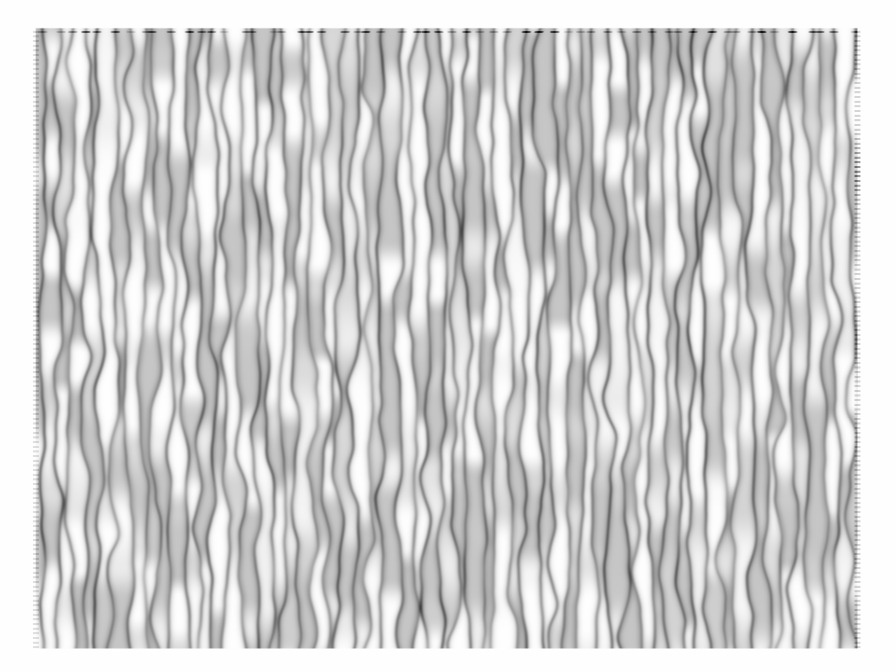
Write a WebGL 1 fragment shader that draws this pattern.

```glsl
precision highp float;
// Fifty-eight gently wavering upright grey threads on a white-bordered panel.
// Each thread follows its own smooth noise; the gaps between neighbours
// fade from white to grey along their height, forming slender lenses.
uniform vec2 u_resolution;

float hash(vec2 p) {
  return fract(sin(dot(p, vec2(127.1, 311.7))) * 43758.5453);
}

// Smooth one-dimensional noise, independent for each row of seeds
float noise(float t, float seed) {
  float i = floor(t);
  float f = fract(t);
  f = f * f * (3.0 - 2.0 * f);
  return mix(hash(vec2(i, seed)), hash(vec2(i + 1.0, seed)), f);
}

// Horizontal position of a thread, in thread spacings
float threadX(float k, float y) {
  float phase = 10.0 * hash(vec2(k, 3.7));
  float jitter = 0.2 * (hash(vec2(k, 8.3)) - 0.5);
  float sway = 0.85 * (noise(y * 15.0 + phase, k) - 0.5);
  float ripple = 0.2 * (noise(y * 32.0 + phase, k + 71.0) - 0.5);
  return k + 0.5 + jitter + sway + ripple;
}

// Grey of the gap to the right of a thread
float gapTone(float k, float y) {
  float phase = 10.0 * hash(vec2(k, 5.1));
  return 0.22 * smoothstep(0.25, 0.8, noise(y * 13.0 + phase, k + 140.0));
}

float threadInk(float x, float y) {
  float cell = floor(x);
  float ink = 0.0;
  for (int j = -2; j <= 2; j++) {
    float k = cell + float(j);
    float left = threadX(k, y);
    float right = threadX(k + 1.0, y);
    float d = x - left;

    // Dark core with a soft halo
    float depth = 0.15 + 0.14 * hash(vec2(k, 12.9));
    depth *= 0.65 + 0.7 * noise(y * 16.0, k + 210.0);
    ink += depth * exp(-d * d / 0.02);
    ink += 0.13 * exp(-d * d / 0.09);

    // Grey filling between this thread and the next
    float inside = smoothstep(-0.2, 0.28, d) * smoothstep(-0.2, 0.28, right - x);
    ink += gapTone(k, y) * inside;
  }
  return ink;
}

// Short dashes sitting on the threads near the top edge
float dashInk(float x, float y) {
  float cell = floor(x);
  float ink = 0.0;
  for (int j = -1; j <= 1; j++) {
    float k = cell + float(j);
    float d = abs(x - threadX(k, y));
    float strength = 0.1 + 0.4 * hash(vec2(k, 17.3));
    ink = max(ink, strength * (1.0 - smoothstep(0.2, 0.4, d)));
  }
  return ink;
}

void main() {
  vec2 uv = gl_FragCoord.xy / u_resolution;
  vec2 panelSize = vec2(0.917, 0.923);
  vec2 p = (uv - vec2(0.040, 0.035)) / panelSize;
  vec2 aa = 1.0 / (u_resolution * panelSize);

  // Panel with crisp top and bottom edges
  vec2 edge = min(p, 1.0 - p);
  vec2 cover = smoothstep(-aa, aa, edge);
  float panel = cover.x * cover.y;
  float x = p.x * 58.0;
  float ink = threadInk(x, p.y);

  // Dashed row just below the top
  float row = 1.0 - smoothstep(0.0008, 0.0008 + aa.y, abs(p.y - 0.994));
  ink += row * dashInk(x, p.y);
  ink *= panel;

  // Fine ticks along both sides
  float tick = smoothstep(-0.2, 0.6, sin(p.y * 133.0 * 6.28318));
  float side = 1.0 - smoothstep(0.003, 0.003 + aa.x, abs(edge.x));
  float weight = mix(0.12, 0.16, step(0.5, p.x));
  weight += 0.25 * step(0.5, p.x) * exp(-pow((p.y - 0.77) / 0.04, 2.0));
  ink += tick * side * weight * cover.y;

  float shade = max(0.995 - ink, 0.08);
  gl_FragColor = vec4(vec3(shade), 1.0);
}
```
